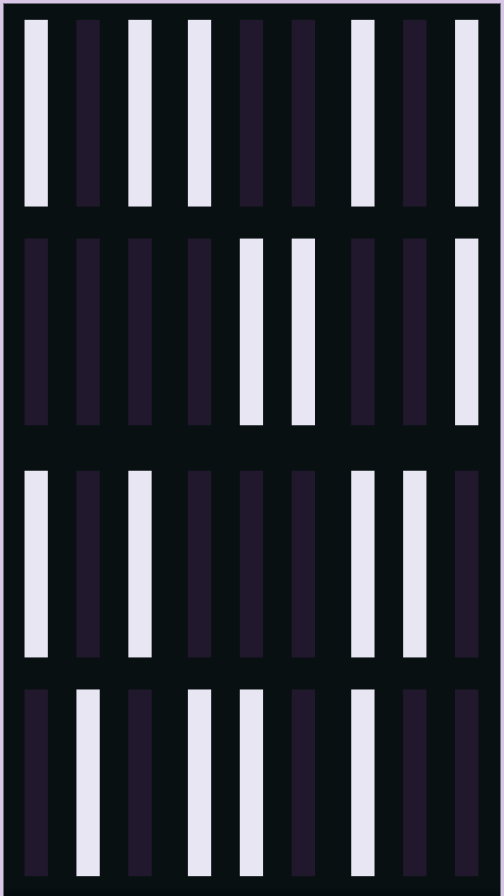
Give the GLSL for this pattern, as a WebGL 2 fragment shader.

```glsl
#version 300 es
precision highp float;
// Lit and unlit vertical bars, grouped three by two, in a thin lavender frame.

uniform vec2 u_resolution;
out vec4 fragColor;

// Each row's lit bars as bits, from the bottom row up; bit 0 is the left bar.
const int LIT_ROWS[4] = int[4](90, 197, 304, 333);

// Antialiased coverage of a box, given signed distances to its sides.
float boxCoverage(vec2 sides, vec2 pixel) {
    vec2 cover = clamp(0.5 - sides / pixel, 0.0, 1.0);
    return cover.x * cover.y;
}

void main() {
    // The canvas spans 9 by 16 units.
    vec2 canvas = vec2(9.0, 16.0);
    vec2 p = gl_FragCoord.xy / u_resolution * canvas;
    vec2 pixel = canvas / u_resolution;

    // Locate the group, then the bar inside it.
    vec2 groupPitch = vec2(2.917, 8.052);
    vec2 barPitch = vec2(0.927, 3.906);
    vec2 q = p - vec2(0.646, 2.021);
    vec2 group = clamp(floor((q + 0.5 * barPitch) / groupPitch), vec2(0.0), vec2(2.0, 1.0));
    q -= group * groupPitch;
    vec2 slot = clamp(floor(q / barPitch + 0.5), vec2(0.0), vec2(2.0, 1.0));
    vec2 sides = abs(q - slot * barPitch) - vec2(0.208, 1.667);

    // Read the state of this bar.
    ivec2 cell = ivec2(group * vec2(3.0, 2.0) + slot);
    bool lit = ((LIT_ROWS[cell.y] >> cell.x) & 1) == 1;
    vec3 barColor = lit ? vec3(0.915, 0.9, 0.957) : vec3(0.13, 0.095, 0.18);

    // Background, slightly darker at the foot.
    vec3 color = vec3(0.03, 0.063, 0.067) * mix(0.75, 1.0, smoothstep(0.0, 0.2, p.y));
    color = mix(color, barColor, boxCoverage(sides, pixel));

    // Frame along the left, right and top edges.
    float edge = min(min(p.x, canvas.x - p.x), canvas.y - p.y);
    float frame = clamp(0.5 - (edge - 0.0625) / pixel.x, 0.0, 1.0);
    color = mix(color, vec3(0.85, 0.78, 0.91), frame);

    fragColor = vec4(color, 1.0);
}
```
